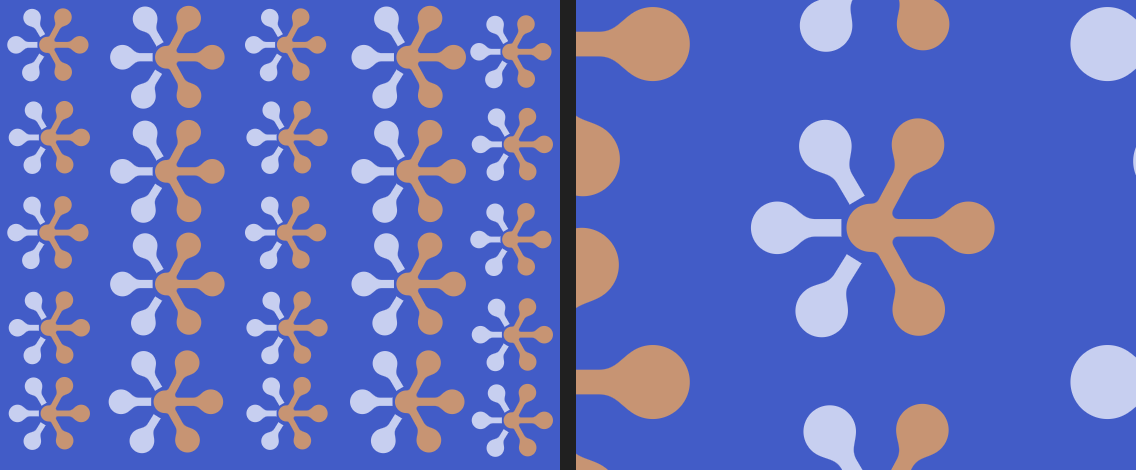
Left: the whole. Right: its middle third, enlarged.
Reproduce this pattern procedurally as a WebGL 1 fragment shader.

```glsl
precision highp float;
// Columns of six-armed two-tone molecule shapes, small and large, on flat blue.
uniform vec2 u_resolution;

// Quadratic smooth union, gives the fillets where parts join
float smoothUnion(float a, float b, float k) {
  float h = max(k - abs(a - b), 0.0) / k;
  return min(a, b) - 0.25 * k * h * h;
}

// Square-ended bar from distance "start" to a ball centred at "tip"
float armDist(vec2 p, vec2 tip, float start) {
  float len = length(tip);
  vec2 dir = tip / len;
  float along = dot(p, dir);
  float across = abs(dir.x * p.y - dir.y * p.x);
  float bar = max(across - 6.0, max(start - along, along - len));
  return smoothUnion(length(p - tip) - 18.0, bar, 9.0);
}

// Three detached arms on the left
float paleDist(vec2 p) {
  float d = armDist(p, vec2(-66.0, 0.0), 22.0);
  d = min(d, armDist(p, vec2(-33.0, -56.0), 22.0));
  return min(d, armDist(p, vec2(-35.5, 57.0), 25.0));
}

// Hub joined to three arms on the right
float tanDist(vec2 p) {
  float arms = armDist(p, vec2(65.0, 0.0), 0.0);
  arms = smoothUnion(arms, armDist(p, vec2(30.5, -57.0), 0.0), 4.0);
  arms = smoothUnion(arms, armDist(p, vec2(31.0, 56.0), 0.0), 4.0);
  return smoothUnion(arms, length(p - vec2(-2.0, 0.0)) - 16.5, 4.0);
}

// Hub position of a small shape in its column, spacing slightly uneven
vec2 smallHub(float row) {
  float x = (row == 0.0 || row == 2.0) ? 66.0 : 68.0;
  float nudge = row == 0.0 ? 3.5 : (row == 4.0 ? -13.0 : 0.0);
  return vec2(x, 58.0 + 130.5 * row + nudge);
}

// Hub position of a large shape in its column
vec2 largeHub(float row) {
  vec2 nudge = row == 3.0 ? vec2(-2.0, 6.0) : vec2(0.0, row == 1.0 ? 1.0 : 0.0);
  return vec2(230.0, 78.5 + 155.5 * row) + nudge;
}

float coverage(float d, float pixel) {
  return clamp(0.5 - d / pixel, 0.0, 1.0);
}

void main() {
  // Canvas is 768 units wide, y pointing down from the top edge
  float unit = 768.0 / u_resolution.x;
  vec2 p = vec2(gl_FragCoord.x, u_resolution.y - gl_FragCoord.y) * unit;

  float pale = 1e4;
  float tan3 = 1e4;
  for (int c = 0; c < 5; c++) {
    float col = float(c);
    bool large = mod(col, 2.0) == 1.0;
    float scale = large ? 0.94 : 0.667;
    // Later columns repeat the first of their size; the last sits lower
    vec2 shift = large ? vec2(165.5 * (col - 1.0), 0.0) : vec2(163.0 * col, 0.0);
    if (c == 4) shift = vec2(635.0, 9.5);
    for (int r = 0; r < 5; r++) {
      if (large && r == 4) continue;
      vec2 hub = large ? largeHub(float(r)) : smallHub(float(r));
      vec2 q = (p - hub - shift) / scale;
      pale = min(pale, paleDist(q) * scale);
      tan3 = min(tan3, tanDist(q) * scale);
    }
  }

  vec3 color = vec3(0.26, 0.36, 0.78);
  color = mix(color, vec3(0.78, 0.81, 0.94), coverage(pale, unit));
  color = mix(color, vec3(0.78, 0.58, 0.45), coverage(tan3, unit));
  gl_FragColor = vec4(color, 1.0);
}
```
